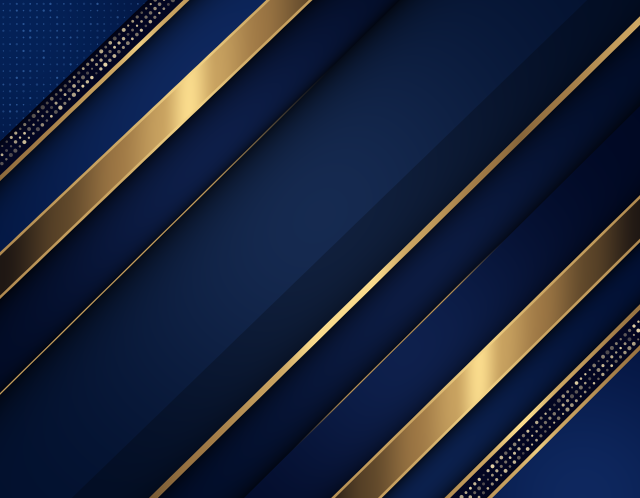
This background is drawn by a Shadertoy shader. Its source:

```glsl
const vec3 NIGHT = vec3(0.0, 0.035, 0.135);
const vec3 NAVY = vec3(0.055, 0.125, 0.30);
const vec3 ROYAL = vec3(0.055, 0.155, 0.37);
const vec3 STEEL = vec3(0.085, 0.165, 0.315);
const vec3 INK = vec3(0.012, 0.022, 0.13);
const vec3 SPARK = vec3(0.90, 0.83, 0.66);

float hash(vec2 cell) {
    vec3 h = fract(cell.xyx * vec3(0.1031, 0.1030, 0.0973));
    h += dot(h, h.yzx + 33.33);
    return fract((h.x + h.y) * h.z);
}

// Signed distance to a slanted line, positive on its upper left
float slant(vec2 p, float intercept, float slope) {
    return (p.y - intercept - slope * p.x) / sqrt(1.0 + slope * slope);
}

float cover(float d, float pixel) {
    return clamp(0.5 + d / pixel, 0.0, 1.0);
}

float shadow(float d, float width, float strength) {
    return 1.0 - strength * exp(-max(d, 0.0) / width);
}

// Places a sheet where d > 0 and darkens what lies beside it
vec3 sheet(vec3 under, vec3 over, float d, float width, float strength, float pixel) {
    return mix(under * shadow(-d, width, strength), over, cover(d, pixel));
}

vec3 stroke(vec3 under, vec3 ink, float d, float halfWidth, float pixel) {
    float line = cover(halfWidth - abs(d), pixel) * min(1.0, 2.0 * halfWidth / pixel);
    return mix(under, ink, line);
}

vec3 panel(vec2 p, vec2 center, float radius, vec3 dark, vec3 light) {
    vec2 q = (p - center) / radius;
    return mix(dark, light, exp(-dot(q, q)));
}

// Metal ramp from umber to pale gold
vec3 gold(float shine) {
    float s = clamp(shine, 0.0, 1.0);
    vec3 c = mix(vec3(0.12, 0.09, 0.075), vec3(0.36, 0.27, 0.16), smoothstep(0.0, 0.35, s));
    c = mix(c, vec3(0.62, 0.47, 0.27), smoothstep(0.3, 0.65, s));
    c = mix(c, vec3(0.79, 0.64, 0.38), smoothstep(0.6, 0.88, s));
    return mix(c, vec3(0.98, 0.86, 0.55), smoothstep(0.85, 1.0, s));
}

float glint(float x, float peak, float reach) {
    return 1.0 - abs(x - peak) / reach;
}

float dots(vec2 q, float size, float radius, float pixel) {
    vec2 cell = floor(q / size);
    vec2 local = (fract(q / size) - 0.5) * size;
    float chance = hash(cell);
    float r = radius * (0.45 + 0.55 * chance);
    return cover(r - length(local), pixel) * (0.3 + 0.7 * hash(cell + 17.0));
}

float between(float d, float low, float high) {
    return step(low, d) * step(d, high);
}

void mainImage(out vec4 fragColor, in vec2 fragCoord) {
    float px = 1.0 / iResolution.y;
    vec2 p = fragCoord * px;
    float along = dot(p, vec2(0.72, 0.694));

    // Slanted edges, from upper left to lower right
    float cornerEdge = slant(p, 0.716, 0.956);
    float upperTrim = slant(p, 0.642, 0.956);
    float upperTop = slant(p, 0.490, 0.947);
    float upperBase = slant(p, 0.403, 0.957);
    float upperHair = slant(p, 0.209, 0.985);
    float fold = slant(p, -0.139, 0.966);
    float middle = slant(p, -0.302, 0.981);
    float lowerHair = slant(p, -0.485, 0.990);
    float lowerTop = slant(p, -0.656, 0.981);
    float lowerBase = slant(p, -0.755, 0.990);
    float lowerTrim = slant(p, -0.890, 0.991);
    float lastTrim = slant(p, -0.983, 1.0);

    // Central panel with a soft glow and a fold
    vec3 col = panel(p, vec2(0.64, 0.57), 0.50, vec3(0.005, 0.06, 0.175), STEEL);
    col *= mix(1.0, 0.76, cover(-fold, px));

    // Upper left sheets
    vec3 sheetA = panel(p, vec2(0.42, 0.69), 0.42, NIGHT, NAVY);
    sheetA *= shadow(upperHair, 0.014, 0.65);
    col = sheet(col, sheetA, upperHair, 0.035, 0.65, px);
    float upperShine = glint(p.x, 0.38, 0.38);
    col = sheet(col, gold(upperShine), upperBase, 0.028, 0.75, px);
    vec3 sheetB = panel(p, vec2(0.36, 0.90), 0.48, vec3(0.0, 0.075, 0.24), ROYAL);
    col = sheet(col, sheetB, upperTop, 0.01, 0.0, px);

    // Upper dotted strip and corner
    vec3 strip = INK;
    float beads = dots(vec2(along, upperTrim), 0.0125, 0.0043, px);
    strip = mix(strip, SPARK, beads * between(upperTrim, 0.0125, 0.05));
    col = sheet(col, strip, upperTrim, 0.028, 0.78, px);
    vec3 corner = panel(p, vec2(0.04, 0.94), 0.32, vec3(0.005, 0.06, 0.21), vec3(0.015, 0.13, 0.34));
    corner += vec3(0.16, 0.22, 0.27) * dots(p, 0.0135, 0.0023, px);
    col = sheet(col, corner, cornerEdge, 0.008, 0.5, px);

    // Lower right sheets
    vec3 sheetC = panel(p, vec2(0.84, 0.43), 0.44, vec3(0.0, 0.05, 0.17), NAVY);
    sheetC *= shadow(-middle, 0.028, 0.75);
    col = sheet(col, sheetC, -middle, 0.03, 0.35, px);
    vec3 sheetD = panel(p, vec2(0.83, 0.28), 0.36, vec3(0.0, 0.03, 0.135), NAVY);
    col = sheet(col, sheetD, -lowerHair, 0.028, 0.65, px);
    float lowerShine = glint(p.x, 0.962, 0.33);
    col = sheet(col, gold(lowerShine), -lowerTop, 0.022, 0.5, px);
    vec3 sheetE = panel(p, vec2(0.89, 0.03), 0.43, vec3(0.0, 0.065, 0.23), ROYAL);
    sheetE *= shadow(-lowerBase, 0.022, 0.75);
    col = sheet(col, sheetE, -lowerBase, 0.01, 0.0, px);

    // Lower dotted strip and corner
    strip = INK;
    beads = dots(vec2(along, -lowerTrim), 0.0125, 0.0041, px);
    strip = mix(strip, SPARK, beads * between(-lowerTrim, 0.0125, 0.05));
    col = sheet(col, strip, -lowerTrim, 0.026, 0.75, px);
    vec3 sheetF = panel(p, vec2(1.17, 0.0), 0.28, vec3(0.005, 0.06, 0.22), ROYAL);
    col = sheet(col, sheetF, -lastTrim, 0.01, 0.3, px);

    // Gold trims, band borders and hairlines
    vec3 upperRim = gold(0.72 + 0.25 * upperShine);
    vec3 lowerRim = gold(0.72 + 0.25 * lowerShine);
    col = stroke(col, upperRim, upperTop, 0.0026, px);
    col = stroke(col, upperRim, upperBase, 0.0026, px);
    col = stroke(col, lowerRim, lowerTop, 0.0026, px);
    col = stroke(col, lowerRim, lowerBase, 0.0026, px);
    col = stroke(col, gold(0.5 + 0.45 * glint(p.x, 0.28, 0.3)), upperTrim, 0.0042, px);
    float middleShine = max(glint(p.x, 0.69, 0.62), 0.8 * glint(p.x, 1.28, 0.5));
    col = stroke(col, gold(middleShine + 0.08), middle, 0.0062, px);
    col = stroke(col, gold(0.55 + 0.45 * glint(p.x, 1.05, 0.25)), lowerTrim, 0.0040, px);
    col = stroke(col, gold(0.5 + 0.45 * glint(p.x, 1.08, 0.25)), lastTrim, 0.0038, px);
    float upperFade = 1.0 - smoothstep(0.38, 0.68, p.x);
    col = stroke(col, mix(col, gold(0.8), upperFade), upperHair, 0.0013, px);
    float lowerFade = smoothstep(0.0, 0.6, glint(p.x, 0.8, 0.22));
    col = stroke(col, mix(col, gold(0.75), lowerFade), lowerHair, 0.0012, px);

    fragColor = vec4(col, 1.0);
}
```
